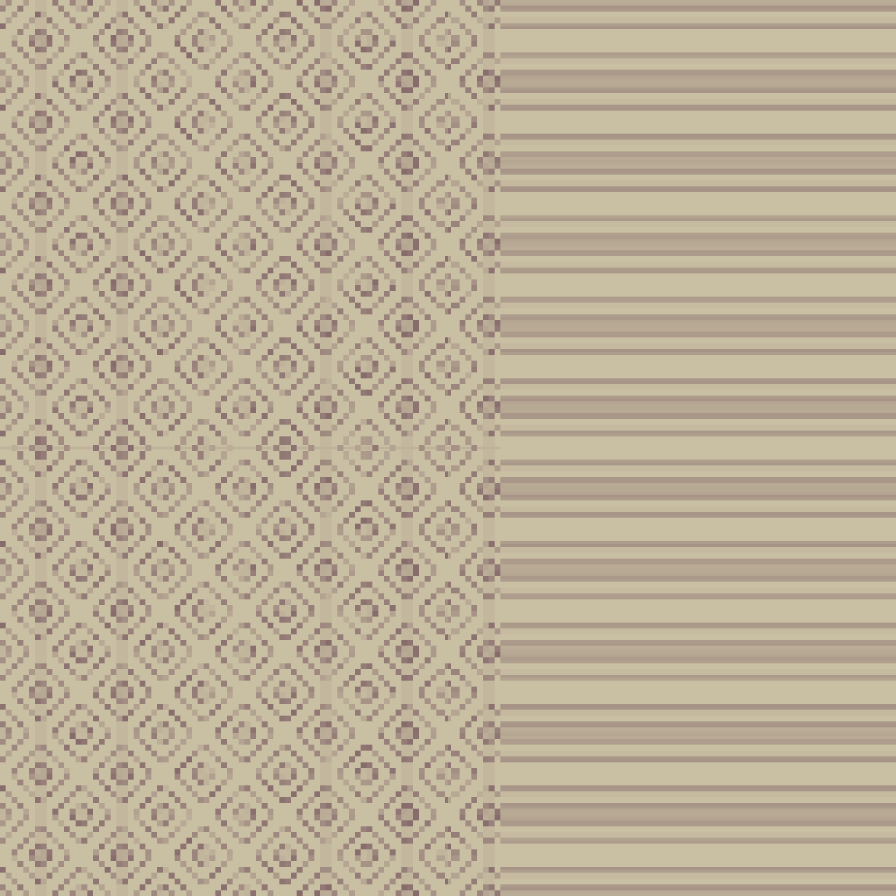
Write a WebGL 2 fragment shader that draws this pattern.

```glsl
#version 300 es
precision highp float;

#define REPEATS 11.0       // motifs across and down
#define CELLS 14.0         // square cells per repeat
#define SMEAR_START 9.0    // cells right of centre where rows become stripes
#define SQUEEZE vec2(1.0, 1.0) // half extent of the narrow cells at the centre
#define BAND_TONE 0.09     // faint vertical bands
#define WEAR 0.22          // slow variation between repeats
#define STRIPE_FADE 0.80   // strength of the stripes against the cells
#define SAMPLES 3          // edge smoothing grid
#define GROUND vec3(0.79, 0.75, 0.64)
#define PLUM vec3(0.53, 0.425, 0.425)

uniform vec2 u_resolution;
out vec4 fragColor;

float hash(vec2 p) {
    vec3 q = fract(vec3(p.xyx) * 0.1031);
    q += dot(q, q.yzx + 33.33);
    return fract((q.x + q.y) * q.z);
}

vec2 gradient(vec2 p) {
    float angle = 6.2832 * hash(p + 17.0);
    return vec2(cos(angle), sin(angle));
}

float gradientNoise(vec2 p) {
    vec2 i = floor(p), f = fract(p);
    vec2 u = f * f * (3.0 - 2.0 * f);
    vec2 e = vec2(1.0, 0.0);
    float low = mix(dot(gradient(i), f), dot(gradient(i + e.xy), f - e.xy), u.x);
    float high = mix(dot(gradient(i + e.yx), f - e.yx),
                     dot(gradient(i + e.xx), f - e.xx), u.x);
    return mix(low, high, u.y);
}

// Columns carrying a faint band and a stronger motif core
bool isBanded(float column) {
    float k = mod(abs(column), 7.0);
    return k == 1.0 || k == 3.0;
}

// Darkness of one cell of the half-drop lattice of stepped diamonds
float motifTone(vec2 cell) {
    float halfRepeat = 0.5 * CELLS;
    vec2 a = abs(mod(cell + halfRepeat, CELLS) - halfRepeat);
    vec2 b = abs(mod(cell, CELLS) - halfRepeat);
    float steps = round(min(a.x + a.y, b.x + b.y));
    bool banded = isBanded(round(cell.x / halfRepeat));

    // The seed repeats down each column and mirrors about the centre line
    vec2 seed = vec2(cell.x + 200.0, mod(abs(cell.y), CELLS));
    float grain = hash(floor(seed));
    float wear = WEAR * gradientNoise(vec2(cell.x, abs(cell.y)) * 0.23);

    if (steps == 5.0) return clamp(mix(0.22, 0.95, grain) + wear, 0.12, 1.0);
    if (steps == 2.0) return clamp(mix(banded ? 0.6 : 0.15, 1.0, grain) + wear, 0.1, 1.0);
    if (steps == 1.0) return (banded ? 0.2 : 0.04) + 0.12 * grain;
    return 0.0;
}

// Rows drawn out into horizontal stripes
float stripeTone(float y) {
    float row = floor(y) + 0.5;
    float tone = mix(motifTone(vec2(7.5, row)), motifTone(vec2(8.5, row)), 0.18);
    float streak = hash(vec2(31.0, floor(abs(y) * 2.0)));
    return min(tone * STRIPE_FADE, 0.5) * mix(0.8, 1.1, streak);
}

float patternTone(vec2 p) {
    vec2 folded = mix(p, p * 2.0, step(abs(p), SQUEEZE));
    if (p.x > SMEAR_START) return stripeTone(folded.y);

    float tone = motifTone(floor(folded) + 0.5);
    float column = round(p.x / (0.5 * CELLS));
    float fromAxis = abs(p.x - column * 0.5 * CELLS);
    if (isBanded(column) && fromAxis < 1.0) tone = max(tone, BAND_TONE);
    // Faint seam along the horizontal centre line
    if (abs(p.y) < 0.25) tone = max(tone, 0.16);
    return tone;
}

void main() {
    float tone = 0.0;
    for (int j = 0; j < SAMPLES; j++) {
        for (int i = 0; i < SAMPLES; i++) {
            vec2 offset = (vec2(i, j) + 0.5) / float(SAMPLES) - 0.5;
            vec2 uv = (gl_FragCoord.xy + offset) / u_resolution;
            tone += patternTone((uv - 0.5) * REPEATS * CELLS);
        }
    }
    tone /= float(SAMPLES * SAMPLES);
    fragColor = vec4(mix(GROUND, PLUM, tone), 1.0);
}
```
